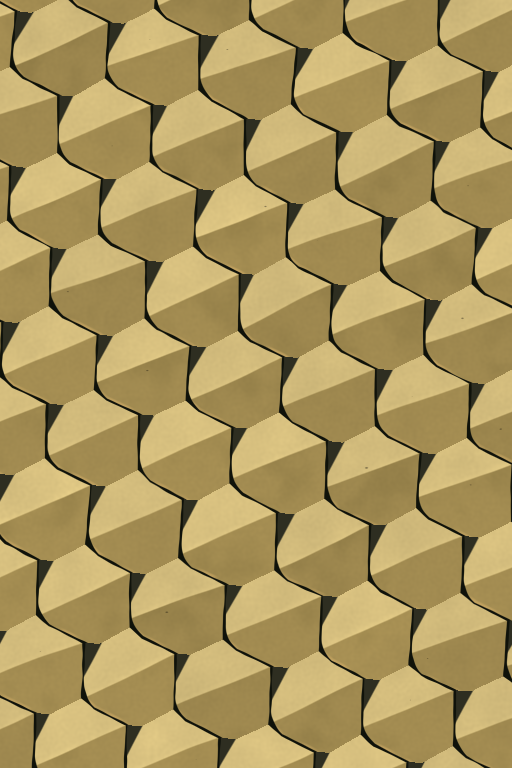
Reproduce this pattern procedurally as a Shadertoy shader.

```glsl
// Slanted lattice of faceted ochre blocks with lit tops, shaded fronts and dark seams.
#define SCALE 7.68                    // units per canvas height
#define ORIGIN vec2(2.83, 4.11)       // right tip of the block with id (0,0)
#define ACROSS vec2(0.935, -0.123)    // lattice step to the right
#define DOWN vec2(0.436, -0.836)      // lattice step downward
#define SEAM 0.011                    // half width of a seam
#define RIDGE_DROP 0.385              // fall of the ridge from right to left
#define WEAR 1.0                      // strength of all irregularity
#define LIT vec3(0.83, 0.74, 0.49)
#define SHADE vec3(0.64, 0.55, 0.32)
#define DEEP vec3(0.57, 0.49, 0.28)
#define SHADOW vec3(0.18, 0.18, 0.13)

// Corners relative to the right tip of a block
const vec2 TIP = vec2(0.0);
const vec2 HEEL = vec2(-0.02, -0.56);
const vec2 TOE = DOWN - ACROSS;
const vec3 GAP_COLOR = vec3(0.06, 0.07, 0.04);

vec2 hash2(vec2 p) {
    vec3 h = fract(p.xyx * vec3(0.1031, 0.1030, 0.0973));
    h += dot(h, h.yzx + 33.33);
    return fract((h.xx + h.yz) * h.zy);
}

float gradientNoise(vec2 p) {
    vec2 i = floor(p), f = p - i;
    vec2 u = f * f * f * (f * (f * 6.0 - 15.0) + 10.0);
    vec4 g;
    for (int k = 0; k < 4; k++) {
        vec2 corner = vec2(k & 1, k >> 1);
        g[k] = dot(hash2(i + corner) * 2.0 - 1.0, f - corner);
    }
    return mix(mix(g.x, g.y, u.x), mix(g.z, g.w, u.x), u.y);
}

// Signed distance to edge a-b, positive outside, pushed outward by a bent bulge
float edge(vec2 q, vec2 a, vec2 b, float bulge, float peak) {
    vec2 e = b - a, w = q - a;
    float t = clamp(dot(w, e) / dot(e, e), 0.0, 1.0);
    float bend = min(t / peak, (1.0 - t) / (1.0 - peak));
    return (e.x * w.y - e.y * w.x) / length(e) - bulge * bend;
}

// Right, lower right and lower left edges
vec3 outerEdges(vec2 q) {
    return vec3(edge(q, TIP, HEEL, 0.0, 0.5),
                edge(q, HEEL, TOE, 0.06, 0.72),
                edge(q, TOE, HEEL - ACROSS, 0.03, 0.7));
}

// Left, upper left and upper right edges: the outer ones of the neighbours
vec3 innerEdges(vec2 q) {
    return -vec3(outerEdges(q + ACROSS).x,
                 outerEdges(q + DOWN).y,
                 outerEdges(q + TOE).z);
}

float max3(vec3 v) { return max(v.x, max(v.y, v.z)); }

float smoothMax(float a, float b, float k) {
    float h = max(k - abs(a - b), 0.0) / k;
    return max(a, b) + h * h * k * 0.25;
}

void mainImage(out vec4 fragColor, in vec2 fragCoord) {
    float px = SCALE / iResolution.y;
    vec2 p = fragCoord * px;
    vec2 warp = vec2(gradientNoise(p * 0.8), gradientNoise(p * 0.8 + 19.0));
    vec2 g = p - ORIGIN + WEAR * 0.06 * warp;

    // Find the block that holds this point
    vec2 middle = 0.5 * (HEEL - ACROSS);
    vec2 guess = round(inverse(mat2(ACROSS, DOWN)) * (g - middle));
    vec2 id = guess, q = g;
    float nearest = 1e3;
    for (int j = -1; j <= 1; j++)
    for (int i = -1; i <= 1; i++) {
        vec2 cell = guess + vec2(i, j);
        vec2 offset = g - cell.x * ACROSS - cell.y * DOWN;
        float d = max(max3(outerEdges(offset)), max3(innerEdges(offset)));
        if (d < nearest) { nearest = d; id = cell; q = offset; }
    }
    vec3 outer = outerEdges(q), inner = innerEdges(q);
    vec2 rnd = hash2(id + 41.0), rnd2 = hash2(id + 87.0);

    // Surface: lit top above the ridge, shaded front below it
    float mottle = gradientNoise(p * 2.3) + 0.5 * gradientNoise(p * 5.1 + 7.0);
    float grain = gradientNoise(p * 24.0);
    vec2 ridgeEnd = vec2(-0.94, -RIDGE_DROP + WEAR * 0.13 * (rnd.x - 0.5));
    float ridge = edge(q, ridgeEnd, TIP, 0.0, 0.5) + WEAR * 0.006 * mottle;
    float deep = smoothstep(0.0, 0.8, 0.2 + 0.8 * mottle + 0.5 * (rnd.y - 0.5) + 0.3 * ridge);
    vec3 top = LIT * (1.0 + 0.03 * smoothstep(0.06, 0.0, ridge));
    vec3 color = mix(mix(SHADE, DEEP, deep), top, smoothstep(-px, px, ridge));
    color *= 1.0 + WEAR * (0.05 * (rnd2.x - 0.5) + 0.05 * mottle + 0.03 * grain);

    // Small nicks on some blocks
    vec2 nickAt = middle + (rnd2 - 0.5) * vec2(0.6, 0.4);
    float nick = length((q - nickAt) * vec2(1.0, 1.6)) - 0.014 * rnd.y;
    color *= 1.0 - 0.35 * WEAR * step(0.6, rnd.x) * smoothstep(px, -px, nick);

    // Bare, warm rim along the lower left edge
    float rim = smoothstep(-0.045, -0.02, outer.z) * smoothstep(-0.2, 0.35, gradientNoise(p * 4.0 + 31.0));
    color = mix(color, vec3(0.80, 0.66, 0.39), 0.7 * WEAR * rim);

    // Shadow thrown by the left neighbour's tip
    float reach = 0.31 + WEAR * 0.06 * (rnd2.y - 0.5);
    float shadowEdge = dot(q + ACROSS + vec2(0.0, reach), normalize(vec2(0.28, -0.15)));
    color = mix(color, SHADOW, smoothstep(px, -px, shadowEdge));

    // Seams, wider at the rounded lower left corner
    float rounded = smoothMax(inner.x, outer.z, 0.12);
    float seam = max(rounded, max(outer.x, inner.z));
    float halfWidth = SEAM + WEAR * 0.012 * gradientNoise(p * 6.0 + 53.0);
    color = mix(color, GAP_COLOR, smoothstep(-0.7 * px, 0.7 * px, seam + halfWidth));

    fragColor = vec4(color, 1.0);
}
```
